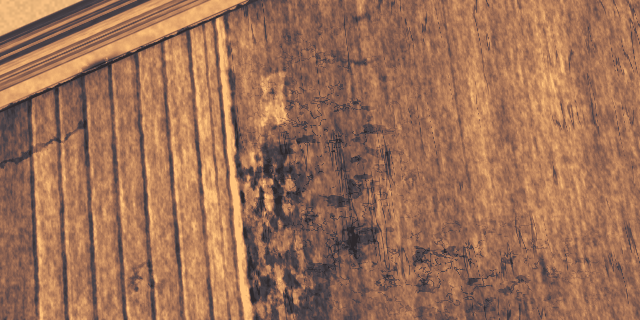
Reproduce this texture procedurally as a Shadertoy shader.

```glsl
#define PLANK_WIDTH 0.087
#define FIRST_GROOVE 0.099
#define BOARD_SEAM 0.742
#define BOOK_BASE 0.648
#define BOOK_SLOPE 0.435
#define FIBRE 0.50
#define PORES 0.62
#define SPECKS 0.20

float hash(vec2 p) {
  vec3 q = fract(p.xyx * 0.1031);
  q += dot(q, q.yzx + 33.33);
  return fract((q.x + q.y) * q.z);
}

float noise(vec2 p) {
  vec2 i = floor(p), f = fract(p);
  f = f * f * (3.0 - 2.0 * f);
  return mix(mix(hash(i), hash(i + vec2(1, 0)), f.x),
             mix(hash(i + vec2(0, 1)), hash(i + 1.0), f.x), f.y);
}

// Layered noise centred on zero
float fbm(vec2 p) {
  float sum = 0.0, gain = 0.533;
  for (int i = 0; i < 4; i++) {
    sum += gain * (noise(p) - 0.5);
    p = p * 2.03 + 17.3;
    gain *= 0.5;
  }
  return sum;
}

float blob(vec2 p, float x, float y, float rx, float ry) {
  vec2 q = (p - vec2(x, y)) / vec2(rx, ry);
  return exp(-dot(q, q));
}

float band(float x, float a, float b, float soft) {
  return smoothstep(a - soft, a + soft, x) * (1.0 - smoothstep(b - soft, b + soft, x));
}

float ridge(float x, float width) {
  return 1.0 - smoothstep(width * 0.2, width, abs(x));
}

// Warm ramp from slate shadow to golden highlight
vec3 woodColour(float t) {
  float s = clamp(t, 0.0, 1.12);
  vec3 c = vec3(0.30 + 0.63 * s, 0.27 + 0.2 * s + 0.22 * s * s, 0.29 + 0.16 * s * s);
  return c * (1.0 + 0.8 * clamp(t, -0.5, 0.0));
}

// Grooved planks on the left
float plankTone(vec2 p, float u) {
  float v = u + fbm(vec2(u * 20.0, p.y * 28.0)) * 0.007;
  float g = (v - FIRST_GROOVE) / PLANK_WIDTH;
  float side = (fract(g + 0.5) - 0.5) * PLANK_WIDTH;
  float wear = 0.65 + 0.7 * noise(vec2(floor(g + 0.5) * 7.0, p.y * 9.0));
  float groove = 0.52 * ridge(side, 0.010) * wear + 0.15 * ridge(side + 0.009, 0.016)
               - 0.20 * ridge(side - 0.012, 0.008);
  float t = 0.66 + 0.16 * smoothstep(0.45, 0.7, u) - 0.36 * (1.0 - smoothstep(0.05, 0.11, u));
  t += 0.16 * (hash(vec2(floor(g), 3)) - 0.5) - groove * smoothstep(0.05, 0.07, u);
  t -= 0.38 * ridge(v - 0.672, 0.007) * wear;
  // Slanted stain
  float scar = p.y - 0.485 - 0.44 * p.x + fbm(p * 35.0) * 0.06;
  t -= 0.55 * ridge(scar, 0.014) * (1.0 - smoothstep(0.25, 0.29, p.x)) * smoothstep(0.2, 0.55, noise(p * 24.0));
  t -= 0.14 * smoothstep(-0.02, 0.06, scar) * (1.0 - smoothstep(0.2, 0.5, p.x));
  return t - 0.8 * blob(p, 0.45, 0.12, 0.05, 0.06) * smoothstep(-0.05, 0.2, fbm(p * 40.0));
}

// Weathered board on the right
float boardTone(vec2 p, float u) {
  vec2 g = vec2(u, p.y), q = p + fbm(p * vec2(34, 24)) * 0.05;
  float t = 0.45 + 0.13 * smoothstep(1.1, 1.5, u) + 0.42 * fbm(g * vec2(17, 1.3));
  // Long streaks and splits along the grain
  t += 0.20 * band(u, 1.17, 1.21, 0.02) * smoothstep(0.2, 0.7, p.y);
  t += 0.24 * blob(g, 1.49, 0.5, 0.035, 0.35) + 0.22 * blob(g, 1.77, 0.75, 0.06, 0.35);
  t -= 0.18 * blob(g, 1.07, 0.75, 0.05, 0.4) + 0.18 * blob(p, 1.4, 0.04, 0.45, 0.16);
  t -= 0.24 * ridge(u - 1.455, 0.006) * smoothstep(0.2, 0.6, p.y);
  t -= 0.12 * smoothstep(1.7, 2.0, p.x) * (1.0 - smoothstep(0.1, 0.5, p.y));
  t -= 0.42 * ridge(fbm(g * vec2(26, 2.6) + 4.0), 0.022) * smoothstep(0.4, 0.7, noise(g * vec2(14, 11)));
  // Bare patches and flaking stains beside the seam
  float bare = band(q.x, 0.77, 0.895, 0.006) * band(q.y, 0.61, 0.77, 0.008);
  t += bare * (0.14 + 0.34 * smoothstep(0.81, 0.83, q.x)) + 0.28 * blob(q, 0.77, 0.87, 0.06, 0.1);
  float stain = blob(p, 0.83, 0.41, 0.12, 0.14) + 0.8 * blob(p, 0.87, 0.10, 0.15, 0.16);
  t += stain * (1.25 * smoothstep(-0.1, 0.16, fbm(g * vec2(42, 26) + 31.0)) - 0.74);
  // Knots and dents
  float k = length((q - vec2(1.125, 0.25)) / 0.063);
  t -= (1.0 - smoothstep(0.8, 1.05, k)) * (0.28 + 0.07 * sin(k * 22.0)) + 0.15 * ridge(k - 1.0, 0.15);
  t -= 0.25 * ridge(length(q - vec2(1.277, 0.427)) - 0.016, 0.009);
  t -= 0.5 * (blob(q, 1.125, 0.94, 0.03, 0.012) + blob(q, 1.12, 0.805, 0.045, 0.007));
  t -= 0.6 * (blob(q, 0.84, 0.70, 0.012, 0.012) + blob(g, 1.64, 0.16, 0.008, 0.045));
  // Short cross cracks with gouges
  float zone = min(blob(p, 1.02, 0.5, 0.2, 0.34) + blob(p, 1.45, 0.16, 0.32, 0.13), 1.0);
  float gate = smoothstep(0.40, 0.62, noise(p * vec2(26, 34) + 9.0));
  t -= 0.5 * ridge(fbm(g * vec2(30, 42)), 0.045) * gate * (zone + 0.08);
  return t - 0.55 * smoothstep(0.11, 0.19, fbm(p * vec2(19, 32) + 53.0)) * zone;
}

// Stacked pages and cover, d measured from the lower rim
vec3 bookColour(vec2 p, float d) {
  float along = p.x + BOOK_SLOPE * p.y;
  float lines = smoothstep(0.15, 0.85, noise(vec2(along * 1.5, d * 210.0)));
  float t = 0.16 + 0.58 * lines;
  t = mix(t, 0.74 + 0.24 * lines, band(d, 0.107, 0.134, 0.003));
  t = mix(t, 0.75 * lines * lines - 0.12, band(d, 0.136, 0.208, 0.003));
  t = mix(t, 0.78, ridge(d - 0.178, 0.009)) + 0.3 * fbm(vec2(along * 40.0, d * 160.0));
  t = mix(t, 0.96 + 0.4 * fbm(p * 50.0), band(d, 0.015, 0.060, 0.003));
  t -= 1.0 - smoothstep(0.005, 0.012, d + 0.018 * fbm(p * 55.0));
  t -= blob(vec2(along, d), 0.66, 0.016, 0.07, 0.011) * smoothstep(-0.2, 0.05, fbm(p * 60.0));
  t = mix(t, -0.2, band(d, 0.206, 0.216, 0.003));
  vec3 cover = vec3(0.93, 0.72, 0.49) * (0.94 + 0.12 * noise(p * 120.0));
  return mix(woodColour(t), cover, smoothstep(0.217, 0.222, d));
}

void mainImage(out vec4 fragColor, in vec2 fragCoord) {
  vec2 p = fragCoord / iResolution.y;
  // Grain fans out towards the right
  float u = p.x + (p.y - 0.5) * (0.03 + 0.085 * p.x);
  float seam = u - BOARD_SEAM + 0.022 * fbm(p * vec2(30, 22));
  float t = mix(plankTone(p, u), boardTone(p, u), smoothstep(-0.004, 0.004, seam));
  t += 0.16 * band(seam, -0.03, -0.006, 0.004);
  t -= 0.6 * ridge(seam - 0.004, 0.012) * smoothstep(0.15, 0.6, noise(p * 25.0));
  // Fibres, pores, specks and broad wear
  vec2 g = vec2(u, p.y);
  t += FIBRE * fbm(g * vec2(85, 8)) + PORES * fbm(g * vec2(95, 50));
  t += SPECKS * (noise(g * vec2(190, 130)) - 0.5) + 0.22 * fbm(p * 5.0);

  float d = (p.y - BOOK_BASE - BOOK_SLOPE * p.x) * inversesqrt(1.0 + BOOK_SLOPE * BOOK_SLOPE);
  t -= 0.3 * exp(-max(-d, 0.0) * 60.0);
  fragColor = vec4(mix(woodColour(t), bookColour(p, d), smoothstep(-0.002, 0.002, d)), 1);
}
```
